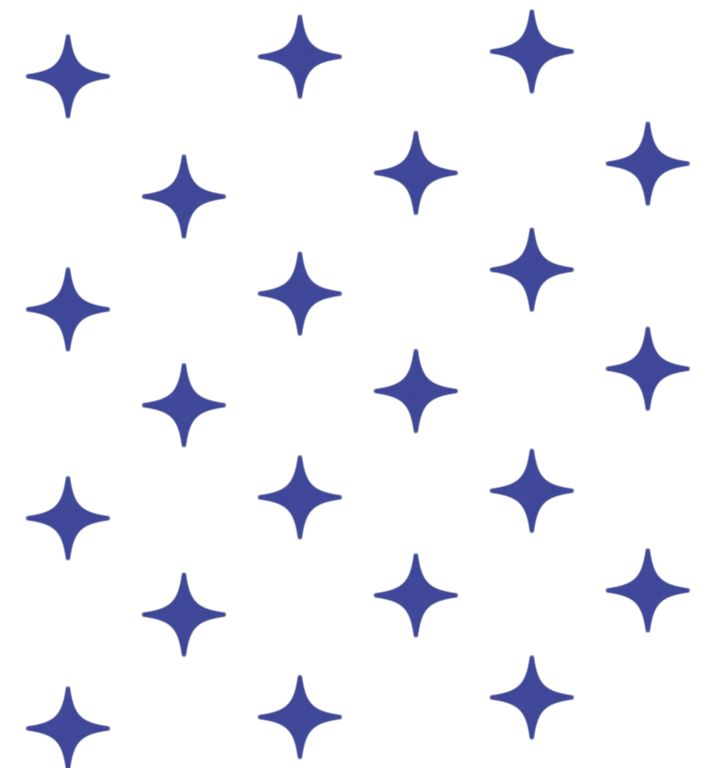
Reproduce this pattern procedurally as a Shadertoy shader.

```glsl
// Staggered columns of blue four-pointed stars on white, with hand-set drift.

// All lengths are fractions of the canvas height.
const vec3  PAPER = vec3(1.0);
const vec3  INK = vec3(0.25, 0.28, 0.60);
const vec3  RIM = vec3(0.30, 0.33, 0.58);
const int   COLUMNS = 6;
const int   HALF_ROWS = 7;          // even columns use even rows, odd use odd
const float FIRST_COLUMN = 0.0885;
const float COLUMN_STEP = 0.151;
const float MIDDLE = 0.5339;        // height of the middle row, from the top
const float HALF_ROW_STEP = 0.1387;
const float COLUMN_RISE = 0.0104;   // each column sits a little higher
const float DRIFT = 0.0104;         // strength of the uneven spacing
const float STAR_RADIUS = 0.0547;
const float TIP_WIDTH = 0.0476;     // half width, in star radii
const float WAIST = 0.0905;         // larger values give straighter sides
const float RIM_WIDTH = 0.0022;
const float SOFTNESS = 0.0016;

float smoothMax(float a, float b, float k) {
    float h = max(k - abs(a - b), 0.0) / k;
    return max(a, b) + 0.25 * k * h * h;
}

// Four hyperbolic sides, cut off by slightly rounded tips.
float starDistance(vec2 p) {
    p = abs(p) / STAR_RADIUS;
    vec2 q = p + WAIST;
    float bend = (TIP_WIDTH + WAIST) * (1.0 + WAIST);
    float sides = (q.x * q.y - bend) / length(q);
    float tips = max(p.x, p.y) - 1.0;
    return STAR_RADIUS * smoothMax(sides, tips, 0.06);
}

// Vertical drift of one star; side is -1, 0 or 1 for left, centre, right.
float starDrift(float row, float side) {
    float topLift = 0.0098 * exp(-0.4 * row) - 0.0267 * exp(-4.0 * row);
    float centreSway = DRIFT * cos(1.5708 * (row - 2.5)) - 0.002;
    float tilt = -DRIFT * cos(1.2083 * (row - 2.2));
    return topLift + centreSway * (0.6667 - abs(side)) + 0.5 * tilt * side;
}

vec2 starCentre(int column, int row) {
    float c = float(column), r = float(row);
    float side = float(column / 2 - 1);
    float y = MIDDLE + HALF_ROW_STEP * (r - 3.0) - COLUMN_RISE * c;
    return vec2(FIRST_COLUMN + COLUMN_STEP * c, y + starDrift(r, side));
}

void mainImage(out vec4 fragColor, in vec2 fragCoord) {
    vec2 p = fragCoord / iResolution.y;
    p.y = 1.0 - p.y;

    // Nearest star in the staggered grid
    float d = 1.0;
    for (int column = 0; column < COLUMNS; column++) {
        for (int row = column % 2; row < HALF_ROWS; row += 2) {
            d = min(d, starDistance(p - starCentre(column, row)));
        }
    }

    // Ink with a duller rim and faint mottling
    float mottle = sin(p.x * 170.0 + 2.0 * sin(p.y * 90.0)) * sin(p.y * 210.0);
    vec3 ink = mix(INK, RIM, smoothstep(-RIM_WIDTH, 0.0, d)) + 0.006 * mottle;

    float edge = max(SOFTNESS, 1.0 / iResolution.y);
    float coverage = 1.0 - smoothstep(-edge, edge, d);
    fragColor = vec4(mix(PAPER, ink, coverage), 1.0);
}
```
